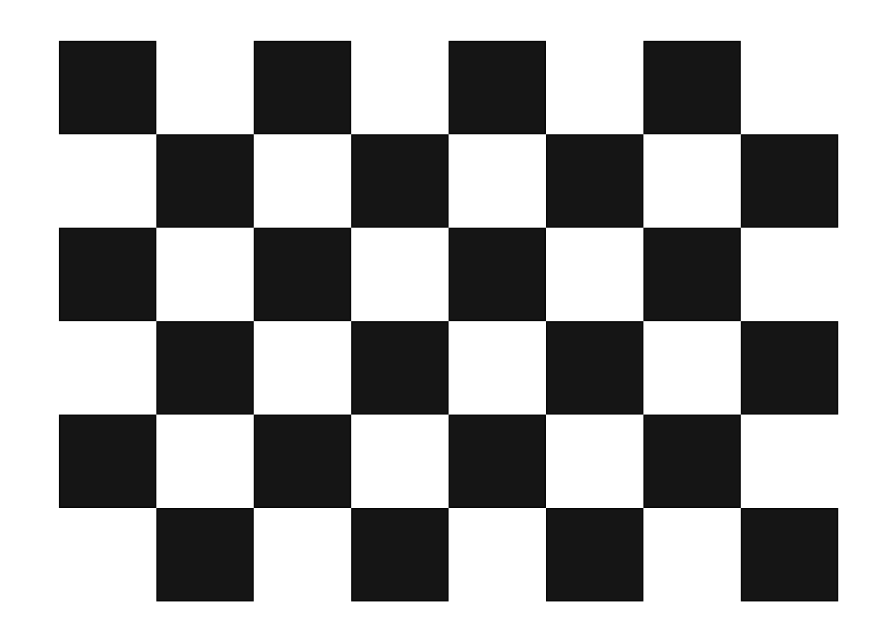
Reproduce this pattern procedurally as a Shadertoy shader.

```glsl
// Draws an 8 by 6 checkerboard of near-black cells with darker rims on white.

// Lengths are in canvas heights, measured from the lower left.
const vec2 CELL_COUNT = vec2(8.0, 6.0);
const vec2 BOARD_MIN = vec2(0.0915, 0.0661);
const vec2 BOARD_SIZE = vec2(1.2101, 0.8705);
const float RIM_WIDTH = 0.0022;
const vec3 PAPER_COLOR = vec3(1.0);
const vec3 INK_COLOR = vec3(0.084);
const vec3 RIM_COLOR = vec3(0.02);

// Antialiased coverage of the region where the distance is positive.
float coverage(float dist, float pixel) {
    return clamp(dist / pixel + 0.5, 0.0, 1.0);
}

// Smoothed cell parity per axis: +1 in even cells, -1 in odd cells.
// Only interior lines flip it, so white border cells stay clean.
vec2 cellParity(vec2 p, vec2 cellSize, float pixel) {
    vec2 line = clamp(floor(p / cellSize + 0.5), vec2(1.0), CELL_COUNT - 1.0);
    vec2 side = clamp(2.0 * (p - line * cellSize) / pixel, -1.0, 1.0);
    return side * (1.0 - 2.0 * mod(line, 2.0));
}

// Distance to the nearest grid line.
float gridDistance(vec2 p, vec2 cellSize) {
    vec2 d = abs(p - floor(p / cellSize + 0.5) * cellSize);
    return min(d.x, d.y);
}

void mainImage(out vec4 fragColor, in vec2 fragCoord) {
    float pixel = 1.0 / iResolution.y;
    vec2 p = fragCoord * pixel - BOARD_MIN;
    vec2 cellSize = BOARD_SIZE / CELL_COUNT;

    // Checker cells clipped to the board
    vec2 parity = cellParity(p, cellSize, pixel);
    vec2 inset = min(p, BOARD_SIZE - p);
    float board = coverage(inset.x, pixel) * coverage(inset.y, pixel);
    float ink = (0.5 - 0.5 * parity.x * parity.y) * board;

    // Darker rim just inside each inked cell
    float rim = coverage(RIM_WIDTH - gridDistance(p, cellSize), pixel);
    vec3 cellColor = mix(INK_COLOR, RIM_COLOR, rim);

    fragColor = vec4(mix(PAPER_COLOR, cellColor, ink), 1.0);
}
```
